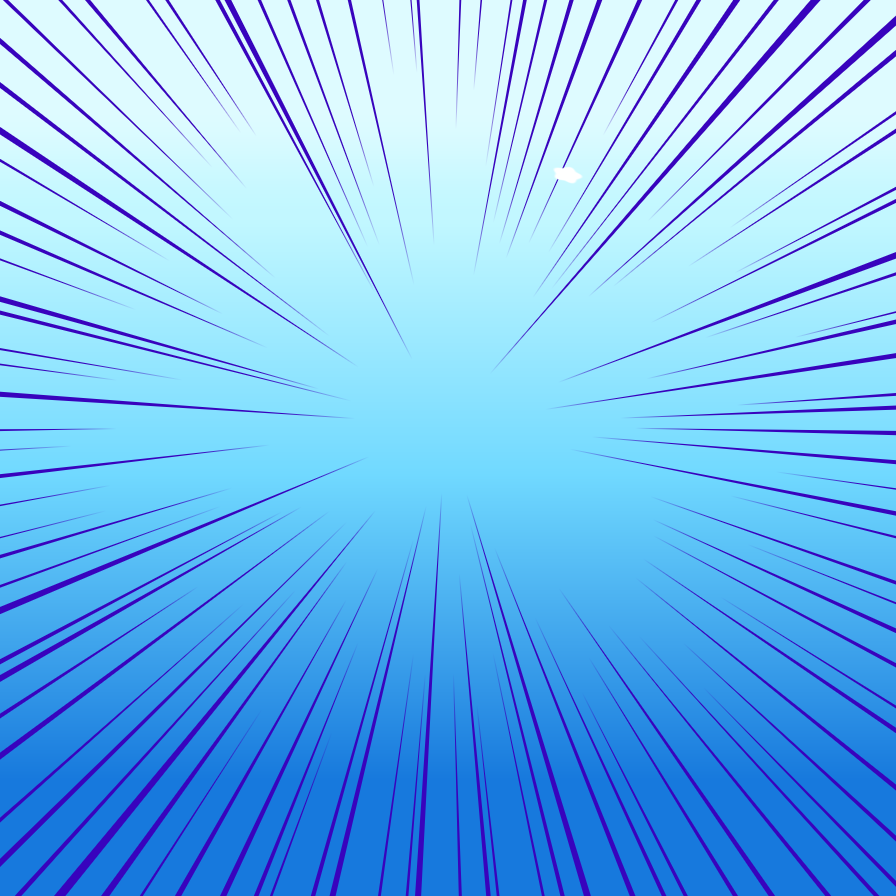
Reproduce this background procedurally as a WebGL 2 fragment shader.

```glsl
#version 300 es
precision highp float;
// Comic speed lines: tapered indigo rays burst from an empty centre over a
// vertical sky gradient, with one small white glint on the upper right.
// Rays live in equal angular cells; a hash jitters their angle, start and taper.

uniform vec2 u_resolution;
out vec4 outColor;

const float TAU = 6.2831853;

// Sky colours and the heights at which they lie
const vec3 DEEP_BLUE = vec3(0.09, 0.475, 0.865);
const vec3 SKY_BLUE  = vec3(0.44, 0.85, 1.00);
const vec3 ICE_BLUE  = vec3(0.76, 0.97, 1.00);
const vec3 PALE      = vec3(0.87, 0.985, 1.00);
const vec4 SKY_STOPS = vec4(0.13, 0.47, 0.755, 0.88);

// Rays
const vec3  INK         = vec3(0.22, 0.01, 0.74);
const vec2  FOCUS       = vec2(0.4975, 0.526);
const float RAY_COUNT   = 107.0;
const float JITTER      = 0.75;               // share of a cell
const vec2  START_RANGE = vec2(0.075, 0.42);  // nearest and farthest ray tip
const vec2  TAPER_RANGE = vec2(0.011, 0.018); // width gained per unit of length

// Glint
const vec2  GLINT_POS  = vec2(0.633, 0.805);
const vec2  GLINT_SIZE = vec2(0.0150, 0.0080);
const float GLINT_TILT = -0.22;

float hash(float n) {
    return fract(sin(n * 127.1 + 11.7) * 43758.5453);
}

vec3 skyColor(float y) {
    vec3 color = mix(DEEP_BLUE, SKY_BLUE, smoothstep(0.0, 1.0,
        0.15 + 0.7 * clamp((y - SKY_STOPS.x) / (SKY_STOPS.y - SKY_STOPS.x), 0.0, 1.0)));
    float low = clamp((y - SKY_STOPS.x) / (SKY_STOPS.y - SKY_STOPS.x), 0.0, 1.0);
    color = mix(DEEP_BLUE, SKY_BLUE, low);
    color = mix(color, ICE_BLUE, clamp((y - SKY_STOPS.y) / (SKY_STOPS.z - SKY_STOPS.y), 0.0, 1.0));
    return mix(color, PALE, smoothstep(SKY_STOPS.z, SKY_STOPS.w, y));
}

// Coverage of all rays at p, measured from the focus
float speedLines(vec2 p, float pixel) {
    float radius = length(p);
    float turn = atan(p.y, p.x) / TAU * RAY_COUNT;
    float coverage = 0.0;
    for (float k = -1.0; k <= 1.0; k++) {
        float cell = floor(turn) + k;
        float id = mod(cell + RAY_COUNT, RAY_COUNT);
        float axis = cell + 0.5 + JITTER * (hash(id) - 0.5);
        float start = mix(START_RANGE.x, START_RANGE.y, hash(id + 211.0));
        float taper = mix(TAPER_RANGE.x, TAPER_RANGE.y, hash(id + 419.0));
        float width = max(taper * (radius - start), 0.0);
        float offset = radius * abs(sin((turn - axis) * TAU / RAY_COUNT));
        // Hairlines thinner than a pixel fade instead of breaking up
        float edge = clamp((0.5 * max(width, pixel) - offset) / pixel + 0.5, 0.0, 1.0);
        coverage = max(coverage, edge * min(width / pixel, 1.0));
    }
    return coverage;
}

// Small tilted ellipse with an uneven rim
float glint(vec2 p, float pixel) {
    float c = cos(GLINT_TILT), s = sin(GLINT_TILT);
    vec2 q = vec2(c * p.x + s * p.y, c * p.y - s * p.x) / GLINT_SIZE;
    float rim = 1.0 + 0.12 * sin(5.0 * atan(q.y, q.x) + 0.6);
    float dist = (length(q) - rim) * GLINT_SIZE.y;
    return 1.0 - smoothstep(-pixel, pixel, dist);
}

void main() {
    float pixel = 1.0 / u_resolution.y;
    vec2 uv = gl_FragCoord.xy / u_resolution;
    vec2 aspect = vec2(u_resolution.x * pixel, 1.0);

    vec3 color = skyColor(uv.y);
    color = mix(color, INK, speedLines((uv - FOCUS) * aspect, pixel));
    color = mix(color, vec3(1.0), glint((uv - GLINT_POS) * aspect, pixel));
    outColor = vec4(color, 1.0);
}
```
